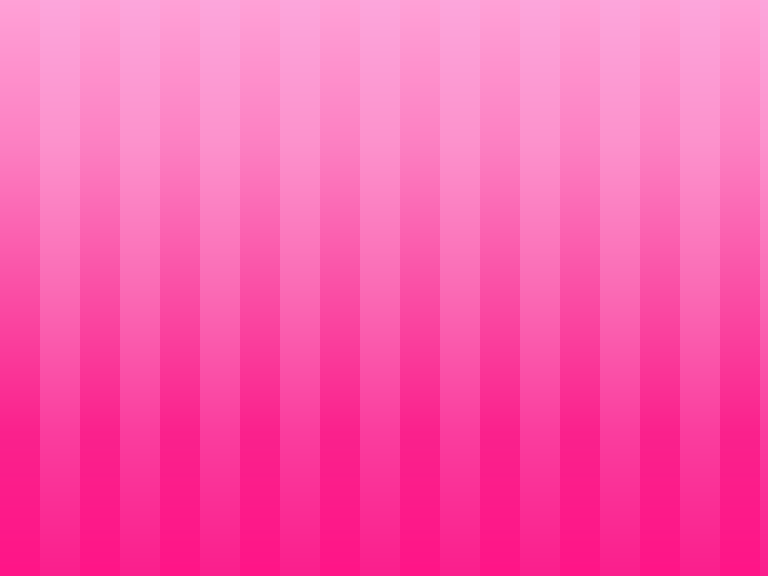
This background is drawn by a Shadertoy shader. Its source:

```glsl
// Vertical two-tone pink stripes, each fading from pale pink at the top to hot pink below.

const float STRIPE_PAIRS = 9.6;   // dark + light pairs across the canvas
const float DARK_SHARE = 0.5;     // part of each pair taken by the dark stripe
const int STOPS = 5;              // evenly spaced colour stops, bottom to top

const vec3 DARK_STOPS[STOPS] = vec3[STOPS](
    vec3(1.00, 0.08, 0.53),
    vec3(0.98, 0.13, 0.55),
    vec3(0.98, 0.31, 0.65),
    vec3(0.99, 0.50, 0.76),
    vec3(1.00, 0.63, 0.84));

const vec3 LIGHT_STOPS[STOPS] = vec3[STOPS](
    vec3(0.98, 0.12, 0.55),
    vec3(0.98, 0.24, 0.62),
    vec3(0.98, 0.42, 0.71),
    vec3(0.99, 0.57, 0.80),
    vec3(0.99, 0.65, 0.86));

// Blend through the stops as height runs from 0 to 1
vec3 verticalGradient(vec3 stops[STOPS], float height) {
    float position = clamp(height, 0.0, 1.0) * float(STOPS - 1);
    vec3 color = stops[0];
    for (int i = 1; i < STOPS; i++) {
        color = mix(color, stops[i], clamp(position - float(i - 1), 0.0, 1.0));
    }
    return color;
}

// 0 in dark stripes, 1 in light ones, with edges about one pixel soft
float lightStripeMask(float x, float pixel) {
    float phase = fract(x * STRIPE_PAIRS);
    float halfWidth = 0.5 * (1.0 - DARK_SHARE);
    float center = DARK_SHARE + halfWidth;
    float offset = abs(fract(phase - center + 0.5) - 0.5);
    float softness = 0.5 * pixel * STRIPE_PAIRS;
    return 1.0 - smoothstep(-softness, softness, offset - halfWidth);
}

void mainImage(out vec4 fragColor, in vec2 fragCoord) {
    vec2 uv = fragCoord / iResolution.xy;

    // Both tones follow their own vertical fade
    vec3 dark = verticalGradient(DARK_STOPS, uv.y);
    vec3 light = verticalGradient(LIGHT_STOPS, uv.y);

    float mask = lightStripeMask(uv.x, 1.0 / iResolution.x);
    fragColor = vec4(mix(dark, light, mask), 1.0);
}
```
